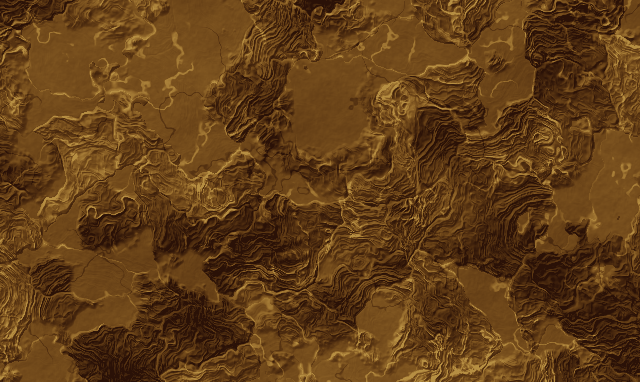
This texture is drawn by a WebGL 1 fragment shader. Its source:

```glsl
precision highp float;
uniform vec2 u_resolution;

const float CELL_DENSITY = 5.5;
const vec2 LIGHT_DIR = vec2(-0.5, 0.86);

float hash(vec2 p) {
  vec3 a = fract(p.xyx * vec3(0.1031, 0.1030, 0.0973));
  a += dot(a, a.yzx + 33.33);
  return fract((a.x + a.y) * a.z);
}

float noise(vec2 p) {
  vec2 i = floor(p), f = fract(p);
  f = f * f * (3.0 - 2.0 * f);
  return mix(mix(hash(i), hash(i + vec2(1.0, 0.0)), f.x),
             mix(hash(i + vec2(0.0, 1.0)), hash(i + 1.0), f.x), f.y);
}

mat2 rotation(float angle) {
  float c = cos(angle), s = sin(angle);
  return mat2(c, s, -s, c);
}

float fbm(vec2 p) {
  float sum = 0.0, amp = 0.5;
  for (int i = 0; i < 5; i++) {
    sum += amp * noise(p);
    p = rotation(0.65) * p * 2.03 + 11.7;
    amp *= 0.5;
  }
  return sum / 0.97;
}

// Sharp-crested folds, 0 in the valleys and 1 on the crests
float ridges(vec2 p) {
  float sum = 0.0, amp = 0.5;
  for (int i = 0; i < 4; i++) {
    float crest = 1.0 - abs(2.0 * noise(p) - 1.0);
    sum += amp * crest * crest;
    p = rotation(0.5) * p * 1.9 + 5.3;
    amp *= 0.62;
  }
  return sum / 1.12;
}

vec2 crumple(vec2 p) {
  vec2 broad = vec2(fbm(p * 4.5), fbm(p * 4.5 + 17.0)) - 0.5;
  vec2 fine = vec2(noise(p * 50.0), noise(p * 50.0 + 31.0)) - 0.5;
  return p + 0.36 * broad + 0.018 * fine;
}

// xy: identity of the nearest cell, z: gap to the second nearest
vec3 cells(vec2 p) {
  vec2 base = floor(p), id = base;
  float first = 9.0, second = 9.0;
  for (int y = -1; y <= 1; y++) {
    for (int x = -1; x <= 1; x++) {
      vec2 c = base + vec2(float(x), float(y));
      float d = length(c + vec2(hash(c), hash(c + 41.0)) - p);
      if (d < first) {
        second = first;
        first = d;
        id = c;
      } else {
        second = min(second, d);
      }
    }
  }
  return vec3(id, second - first);
}

// x: height, y: fold crest, z: roughness, w: tone index
vec4 surface(vec2 p, vec3 cell, vec2 w) {
  vec2 id = cell.xy;
  float rough = smoothstep(0.2, 0.34, hash(id + 2.0) + 1.3 * (fbm(p * 7.0) - 0.5));
  float angle = 6.283 * hash(id + 7.0) + 2.5 * noise(p * 5.0);
  vec2 q = rotation(angle) * (w - id / CELL_DENSITY);
  q += 0.05 * (vec2(noise(p * 17.0), noise(p * 17.0 + 9.0)) - 0.5);
  float fold = ridges(q * vec2(12.0, mix(15.0, 40.0, hash(id + 3.0))) + id * 7.0);
  float height = fold * mix(0.05, 1.0, rough) * smoothstep(0.0, 0.08, cell.z);
  height += mix(0.25, 0.7, rough) * fbm(p * 14.0) + 0.15 * hash(id + 5.0);
  height += mix(0.02, 0.1, rough) * noise(p * 95.0);
  float tone = mix(2.65, 1.4, rough);
  tone += mix(0.4, 1.7, rough) * (hash(id + 11.0) - 0.5);
  tone += mix(1.2, 4.6, rough) * (fbm(p * 6.0 + 9.0) - 0.5);
  return vec4(height, fold, rough, tone);
}

vec4 sampleSurface(vec2 p, out float gap) {
  vec2 w = crumple(p);
  vec3 cell = cells(w * CELL_DENSITY);
  gap = cell.z;
  return surface(p, cell, w);
}

// Thin winding line along the middle level of a noise field
float thread(vec2 p, float width) {
  return 1.0 - smoothstep(0.2 * width, width, abs(fbm(p) - 0.5));
}

// Tone index 0 is deep brown, 5 is pale gold
vec3 bronze(float k) {
  return vec3(0.22, 0.11, 0.04) + k * vec3(0.08, 0.06, 0.018)
       + k * k * k * vec3(0.0004, 0.0008, 0.0008);
}

void main() {
  vec2 p = gl_FragCoord.xy / u_resolution.y + 3.0;
  float gap, litGap;
  vec4 here = sampleSurface(p, gap);
  vec4 lit = sampleSurface(p + 0.0034 * LIGHT_DIR, litGap);

  // Relief shading with soft saturation
  float slope = 7.0 * (here.x - lit.x);
  float tone = here.w + 2.3 * slope / (1.0 + 0.8 * abs(slope));

  // Sparse glinting folds, broken bright rims and threads
  float glint = smoothstep(0.5, 0.75, here.y) * here.z;
  float broken = smoothstep(0.45, 0.7, noise(p * 30.0));
  float rim = (1.0 - smoothstep(0.01, 0.06, gap)) * broken;
  float gold = thread(p * 7.0 + 61.0, 0.02) * smoothstep(0.4, 0.65, noise(p * 22.0 + 8.0));
  tone += 2.4 * glint * smoothstep(0.35, 0.8, noise(p * 11.0)) + 1.9 * max(rim, gold);

  // Hairline cracks and fine grit
  tone -= 1.3 * thread(p * 6.0 + 23.0, 0.012) * smoothstep(0.4, 0.6, noise(p * 9.0 + 4.0));
  tone += mix(0.25, 0.6, here.z) * (noise(p * 140.0) - 0.5);

  gl_FragColor = vec4(bronze(clamp(tone, -0.7, 5.4)), 1.0);
}
```
